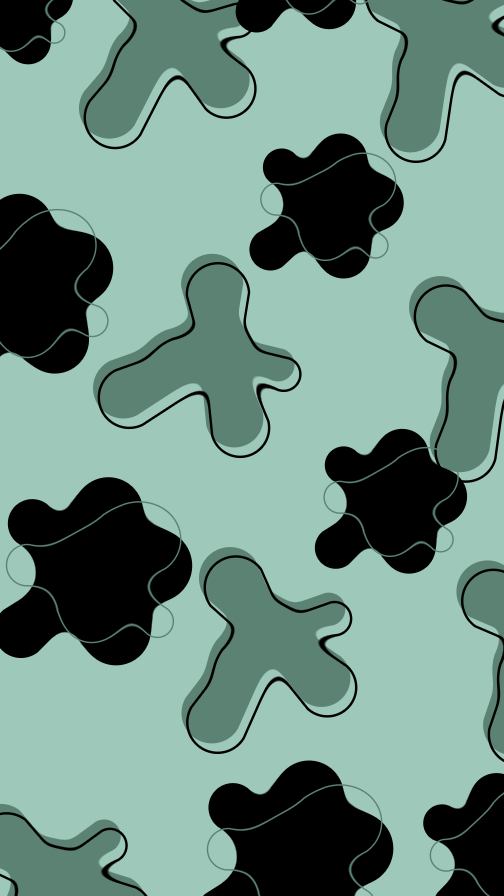
This pattern is drawn by a Shadertoy shader. Its source:

```glsl
const vec3 MINT = vec3(0.62, 0.79, 0.73);
const vec3 SAGE = vec3(0.36, 0.51, 0.45);
const vec3 INK = vec3(0.0);

// Lobes: tip position and tip radius
const vec3 SPLAT[5] = vec3[5](vec3(-0.87, -0.5, 0.29), vec3(-0.58, 0.61, 0.26),
    vec3(0.24, 0.61, 0.37), vec3(0.65, -0.03, 0.39), vec3(0.13, -0.65, 0.37));
const vec3 LOOP[5] = vec3[5](vec3(-0.7, 0.18, 0.22), vec3(0.6, 0.26, 0.36),
    vec3(0.58, -0.62, 0.17), vec3(-0.1, -0.43, 0.31), vec3(0.4, 0.3, 0.3));
const vec3 BRANCH[5] = vec3[5](vec3(0.0, 0.8, 0.43), vec3(0.85, -0.35, 0.23),
    vec3(0.21, -1.06, 0.4), vec3(-1.3, -0.56, 0.42), vec3(-0.6, -0.1, 0.28));

float hash(float n) {
    return fract(sin(n * 12.9898) * 43758.5453);
}

float smoothMin(float a, float b, float k) {
    float h = max(k - abs(a - b), 0.0) / k;
    return min(a, b) - h * h * k * 0.25;
}

// Round body with tapered arms melted together
float lobed(vec2 q, float body, vec3 lobes[5]) {
    float d = length(q) - body;
    for (int n = 0; n < 5; n++) {
        vec2 tip = lobes[n].xy;
        float h = clamp(dot(q, tip) / dot(tip, tip), 0.0, 1.0);
        float arm = length(q - tip * h) - lobes[n].z * mix(0.6, 1.0, h);
        d = smoothMin(d, arm, 0.3);
    }
    return d;
}

mat2 turn(float a) {
    return mat2(cos(a), sin(a), -sin(a), cos(a));
}

float cover(float d) {
    return clamp(0.5 - d * iResolution.x, 0.0, 1.0);
}

void mainImage(out vec4 fragColor, in vec2 fragCoord) {
    // Canvas width is 1, y measured up from the top edge
    vec2 p = (fragCoord - vec2(0.0, iResolution.y)) / iResolution.x;
    vec3 color = MINT;
    float unit = 0.1435;

    // Branching sage shapes with a shifted ink outline
    for (int k = 0; k < 7; k++) {
        float row = float(k / 2);
        float side = float(1 - k % 2);
        vec2 center = vec2(mod(0.33 + 0.537 * side + 0.097 * row, 1.065),
                           -0.046 - row * (0.671 - 0.037 * row));
        float angle = mix(0.55 * abs(row - 1.0), 0.9, side) + 0.1 * hash(float(k));
        mat2 spin = turn(angle);
        vec2 v = (p - center) / unit;
        float fill = lobed(v * spin, 0.3, BRANCH) * unit;
        float edge = lobed((v - vec2(0.08, -0.13)) * spin, 0.3, BRANCH) * unit;
        color = mix(color, SAGE, cover(fill));
        color = mix(color, INK, cover(abs(edge) - 0.0024));
    }

    // Ink splats in two drifting columns, each with a thin sage loop
    for (int k = 0; k < 8; k++) {
        float row = float(k / 2);
        bool left = k % 2 == 0;
        vec2 center = left
            ? vec2(0.02 + 0.021 * row * row * row, -0.01 - 0.5625 * row)
            : vec2(0.61 + 0.042 * row * row, 0.08 - row * (0.44 + 0.049 * row));
        float size = unit * (left ? 1.3 - 0.45 * exp(-3.0 * row) : 1.0);
        vec2 q = (p - center) / size * turn(0.5 * hash(float(k) + 3.0));
        float fill = lobed(q, 0.58, SPLAT) * size;
        float edge = lobed(q, 0.45, LOOP) * size;
        color = mix(color, INK, cover(fill));
        color = mix(color, SAGE, cover(abs(edge) - 0.0014));
    }

    fragColor = vec4(color, 1.0);
}
```
